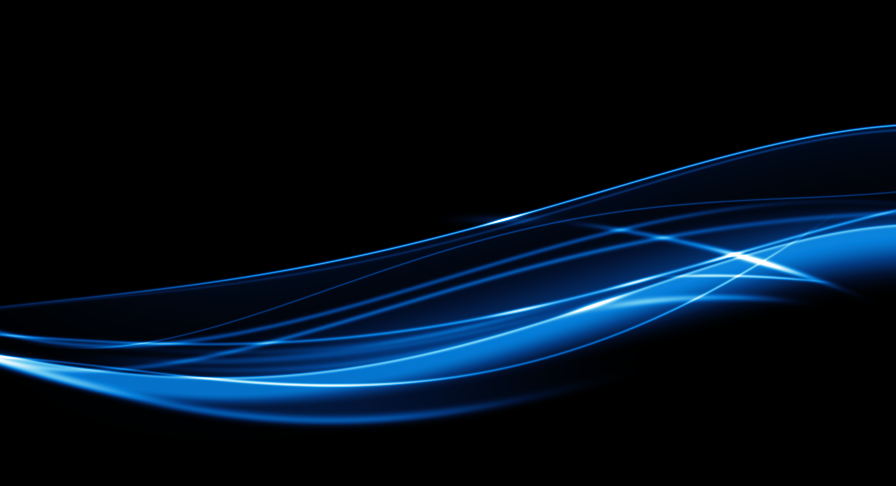
This background is drawn by a WebGL 1 fragment shader. Its source:

```glsl
precision highp float;
// Glowing blue ribbons and fine light strands sweeping upward across black.

uniform vec2 u_resolution;

const vec3 NAVY = vec3(0.01, 0.07, 0.19);
const vec3 COBALT = vec3(0.01, 0.24, 0.53);
const vec3 AZURE = vec3(0.02, 0.50, 0.86);
const vec3 ICE = vec3(0.43, 0.80, 0.95);

// Smooth curve through five heights evenly spaced over x = 0..1.
float curve(float x, float a, float b, float c, float d, float e) {
  float s = 4.0 * x;
  float d2 = c - 2.0 * b + a;
  float d3 = d - 3.0 * c + 3.0 * b - a;
  float d4 = e - 4.0 * d + 6.0 * c - 4.0 * b + a;
  return a + s * ((b - a) + (s - 1.0) * (d2 / 2.0
       + (s - 2.0) * (d3 / 6.0 + (s - 3.0) * d4 / 24.0)));
}

float bell(float v, float width) {
  v /= width;
  return exp(-v * v);
}

// Soft line at signed distance d, never thinner than a pixel.
float stroke(float d, float width, float pixel) {
  return bell(d, max(width, 0.7 * pixel));
}

// One where d is positive, with an edge of the given softness.
float inside(float d, float soft) {
  return smoothstep(-soft, soft, d);
}

// Window from a to b that fades in and out over soft.
float span(float x, float a, float b, float soft) {
  return smoothstep(a, a + soft, x) * (1.0 - smoothstep(b - soft, b, x));
}

// Light level to colour, from black through blue to white.
vec3 glowColor(float level) {
  vec3 c = mix(vec3(0.0), NAVY, clamp(level / 0.2, 0.0, 1.0));
  c = mix(c, COBALT, clamp((level - 0.2) / 0.25, 0.0, 1.0));
  c = mix(c, AZURE, clamp((level - 0.45) / 0.25, 0.0, 1.0));
  c = mix(c, ICE, clamp((level - 0.7) / 0.3, 0.0, 1.0));
  return mix(c, vec3(1.0), clamp((level - 1.0) / 0.4, 0.0, 1.0));
}

void main() {
  vec2 p = gl_FragCoord.xy / u_resolution;
  float x = p.x;
  float y = p.y;
  float px = 1.0 / u_resolution.y;

  // Heights of the flowing curves, from the top down
  float crest = curve(x, 0.368, 0.423, 0.517, 0.648, 0.742);
  float echo = curve(x, 0.364, 0.414, 0.502, 0.636, 0.732);
  float thread = curve(x, 0.311, 0.333, 0.486, 0.577, 0.605);
  float upper = curve(x, 0.316, 0.309, 0.428, 0.550, 0.581);
  float middle = curve(x, 0.258, 0.273, 0.402, 0.514, 0.562);
  float inner = curve(x, 0.311, 0.292, 0.333, 0.440, 0.567);
  float bandTop = curve(x, 0.268, 0.222, 0.282, 0.426, 0.536);
  float bandLow = curve(x, 0.249, 0.175, 0.230, 0.359, 0.459);
  float rim = curve(x, 0.266, 0.218, 0.222, 0.361, 0.653);
  float keel = curve(x, 0.256, 0.148, 0.151, 0.254, 0.330);

  // Crossing wisps
  float slash = curve(x, 0.356, 0.505, 0.555, 0.507, 0.361);
  float wing = curve(x, -0.376, 0.024, 0.278, 0.384, 0.344);
  float glint = curve(x, -0.100, 0.182, 0.359, 0.431, 0.397);

  // Dim veil under the crest and blue haze above the band
  float level = 0.13 * inside(crest - y, 0.006) * smoothstep(-0.1, 0.35, x)
              * exp(-max(crest - y, 0.0) / 0.11);
  float depth = clamp((upper - y) / max(upper - bandTop, 0.01), 0.0, 1.0);
  level += 0.42 * depth * smoothstep(0.05, 0.45, x) * inside(y - bandTop, 0.006);

  // Bright band with a blurred lower side, and the shade beneath it
  float below = inside(bandTop - y, 0.005);
  float blur = mix(0.014, 0.062, smoothstep(0.2, 0.9, x));
  float band = below * inside(y - bandLow, blur);
  level += band * (0.63 + 0.07 * smoothstep(0.2, 0.8, x));
  level += 0.22 * below * (1.0 - band) * inside(y - keel, 0.012)
         * (1.0 - smoothstep(0.35, 0.72, x));

  // Faint strands between the inner line and the band
  for (int i = 0; i < 4; i++) {
    float k = 0.2 + 0.2 * float(i);
    float strand = mix(inner, bandTop, k) + 0.006 * sin(7.0 * x + 9.0 * k);
    level += 0.13 * stroke(y - strand, 0.006, px) * span(x, 0.05, 0.7, 0.2);
  }

  // Long lines
  level += stroke(y - crest, 0.0026, px) * mix(0.25, 0.78, smoothstep(0.0, 0.4, x));
  level += stroke(y - echo, 0.003, px) * mix(0.12, 0.28, x);
  level += stroke(y - thread, 0.0022, px) * 0.32 * smoothstep(0.0, 0.2, x);
  level += stroke(y - upper, 0.0055, px) * 0.42 * (1.0 - 0.7 * smoothstep(0.65, 0.95, x));
  level += stroke(y - middle, 0.0055, px) * mix(0.25, 0.42, span(x, 0.1, 0.9, 0.25));
  level += stroke(y - inner, 0.0035, px) * 0.45;
  level += stroke(y - bandTop, 0.003, px) * 0.35;
  level += stroke(y - rim, 0.0028, px) * 0.42 * span(x, -0.1, 0.95, 0.15);
  level += stroke(y - keel, 0.010, px) * 0.42 * (1.0 - smoothstep(0.4, 0.72, x));

  // Short wisps
  level += stroke(y - slash, 0.006, px) * 0.42 * span(x, 0.61, 0.98, 0.1);
  level += stroke(y - wing, 0.007, px) * 0.35 * span(x, 0.63, 0.92, 0.1);
  level += stroke(y - glint, 0.003, px) * 0.50 * span(x, 0.73, 0.94, 0.06);
  level += 0.25 * bell(x - 0.56, 0.04) * bell(y - 0.548, 0.009);

  // Hot sparks where the lines catch the light
  level += 0.6 * stroke(y - crest, 0.0035, px) * bell(x - 0.565, 0.022);
  level += 0.5 * stroke(y - inner, 0.004, px)
         * (bell(x - 0.58, 0.03) + bell(x - 0.71, 0.025) + bell(x - 0.81, 0.02));
  level += 0.7 * stroke(y - bandTop, 0.006, px) * bell(x - 0.665, 0.03);
  level += 0.3 * stroke(y - bandTop, 0.010, px) * bell(x, 0.06);
  level += 0.3 * stroke(y - rim, 0.003, px) * bell(x - 0.36, 0.12);
  level += 0.6 * stroke(y - slash, 0.006, px) * bell(x - 0.845, 0.035);

  gl_FragColor = vec4(glowColor(level), 1.0);
}
```
